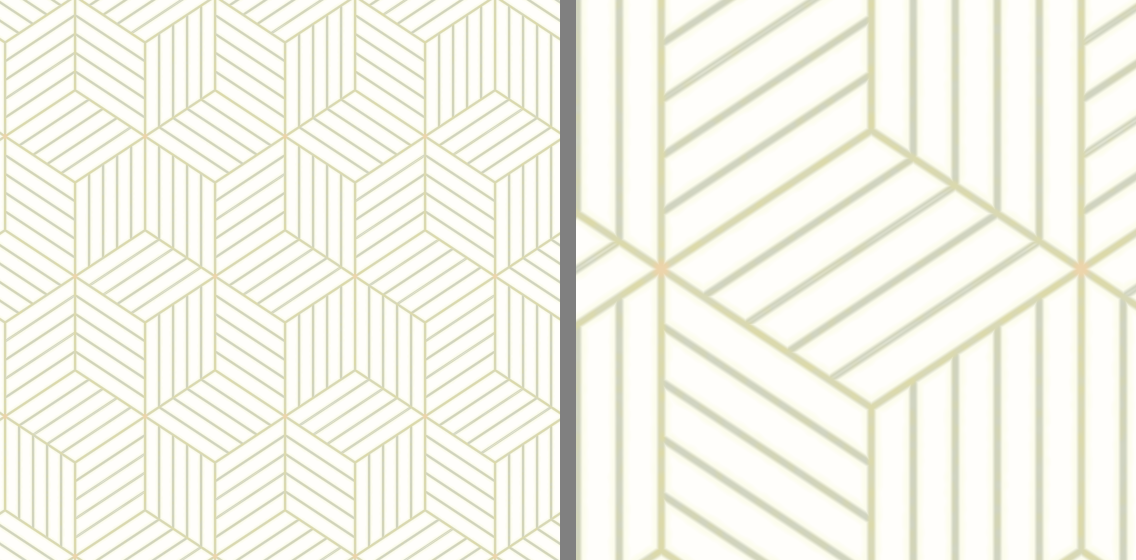
Left, the full canvas; right, a detail of the centre.
This pattern is drawn by a Shadertoy shader. Its source:

```glsl
// Wallpaper of stacked isometric cubes drawn in thin sage and straw lines.
// Each pixel finds its cube, then its face, then the distance to that face's
// edges and to its stripes, whose direction depends on the kind of cube.

const vec2  ORIGIN  = vec2(0.0091, -0.0065); // first cube, measured from top left
const float PITCH   = 0.25;     // cube spacing, across and down
const float HALF_W  = 0.125;    // half width of a cube
const float RISE    = 0.0825;   // half height of the top face
const float WALL    = PITCH - RISE;
const float STRIPES = 5.0;      // bands per face
const float CORE    = 0.0008;   // solid part of a line, from its middle
const float FADE    = 0.0036;   // where the line has faded out
const float HALO    = 0.0075;   // reach of the cream tint around lines
const float NODE    = 0.0075;   // size of the warm spots where edges meet
const float GRAIN   = 210.0;    // frequency of the print mottling

const vec3 PAPER  = vec3(1.00, 0.995, 0.985);
const vec3 CREAM  = vec3(0.99, 0.99, 0.93);
const vec3 SAGE   = vec3(0.80, 0.815, 0.74);
const vec3 STRAW  = vec3(0.86, 0.85, 0.66);
const vec3 PEACH  = vec3(0.92, 0.82, 0.65);

// Kind of cube: 0 slopes on top and left, 1 crossed top, 2 both on the right.
const int KINDS[16] = int[16](1, 0, 0, 0,
                              0, 1, 1, 0,
                              1, 0, 0, 2,
                              2, 1, 0, 0);

float hash(vec2 p) {
    p = fract(p * vec2(0.1031, 0.1137));
    p += dot(p, p.yx + 33.3);
    return fract((p.x + p.y) * p.x * 17.0);
}

float noise(vec2 p) {
    vec2 i = floor(p), f = fract(p);
    f = f * f * (3.0 - 2.0 * f);
    return mix(mix(hash(i), hash(i + vec2(1, 0)), f.x),
               mix(hash(i + vec2(0, 1)), hash(i + vec2(1, 1)), f.x), f.y);
}

// Distance to the nearer of the two ends of a unit interval.
float toEnds(float t) { return min(abs(t), abs(1.0 - t)); }

void mainImage(out vec4 fragColor, in vec2 fragCoord) {
    float px = 1.0 / iResolution.y;
    vec2 q = vec2(fragCoord.x * px, 1.0 - fragCoord.y * px) - ORIGIN;
    float slope = RISE / HALF_W;
    float tilt = inversesqrt(1.0 + slope * slope);

    // Find the cube: below its lower edges the next, shifted row begins.
    float row = floor(q.y / PITCH);
    float across = q.x + HALF_W - HALF_W * mod(row, 2.0);
    float x = mod(across, PITCH) - HALF_W;
    if (q.y - row * PITCH > PITCH - slope * abs(x)) {
        row += 1.0;
        across = q.x + HALF_W - HALF_W * mod(row, 2.0);
        x = mod(across, PITCH) - HALF_W;
    }
    float y = q.y - row * PITCH;
    vec2 cube = mod(vec2(floor(across / PITCH), row), 4.0);
    int kind = KINDS[int(cube.y) * 4 + int(cube.x)];

    // Face coordinates from 0 to 1, and the true width of the face along each.
    float descent = y + slope * abs(x);
    bool top = descent < RISE;
    vec2 st, span;
    bool swapAxes;
    if (top) {
        st = (y + slope * vec2(x, -x) + RISE) / (2.0 * RISE);
        span = vec2(2.0 * RISE * tilt);
        swapAxes = kind == 1;
    } else {
        st = vec2((descent - RISE) / WALL, abs(x) / HALF_W);
        span = vec2(WALL * tilt, HALF_W);
        swapAxes = (x < 0.0) != (kind == 0);
    }
    bool rising = !swapAxes && (top || x > 0.0);
    if (swapAxes) { st = st.yx; span = span.yx; }

    // Distances to stripes, face edges and meeting points.
    float band = st.x * STRIPES + 0.5;
    float stripeDist = abs(fract(band) - 0.5) / STRIPES * span.x;
    float edgeDist = min(toEnds(st.x) * span.x, toEnds(st.y) * span.y);
    float lineDist = min(stripeDist, edgeDist);
    float nodeDist = min(length(vec2(abs(x) - HALF_W, y)), length(vec2(x, y - PITCH)));

    // Uneven ink: mottled tint, and a pale seam along some rising stripes.
    float mottle = noise(q * GRAIN);
    float fade = max(FADE, CORE + 1.5 * px);
    float ink = 1.0 - smoothstep(CORE, fade, lineDist);
    float onEdge = 1.0 - smoothstep(CORE, fade, edgeDist);
    float seamPick = hash(cube * 7.0 + floor(band) + 3.0);
    float seam = rising ? step(0.5, seamPick) * (1.0 - onEdge) : 0.0;
    seam *= 1.0 - smoothstep(0.0, max(0.0013, px), stripeDist);
    ink *= (0.9 + 0.1 * mottle) * (1.0 - 0.4 * seam * noise(q * 45.0));

    // Colours, from the paper upwards.
    float halo = 1.0 - smoothstep(FADE, HALO, lineDist + 0.0015 * (mottle - 0.5));
    vec3 lineColor = mix(SAGE, STRAW, clamp(0.6 * onEdge + 0.7 * mottle - 0.2, 0.0, 1.0));
    lineColor = mix(lineColor, PEACH, 1.0 - smoothstep(0.3 * NODE, NODE, nodeDist));
    vec3 color = mix(PAPER, CREAM, halo);
    fragColor = vec4(mix(color, lineColor, ink), 1.0);
}
```
